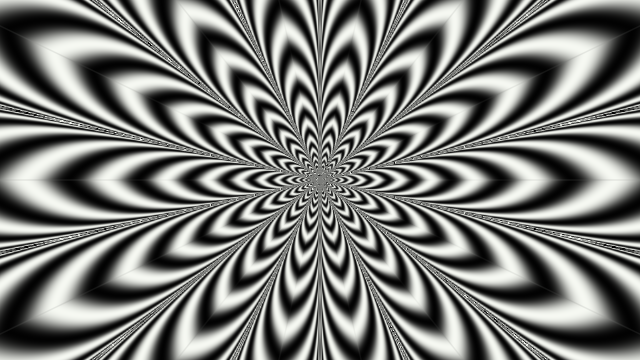
Give the GLSL for this background, as a WebGL 2 fragment shader.

```glsl
#version 300 es
precision highp float;
// Monochrome op-art flower: fourteen mirrored petals filled with chevron bands.
// Bands repeat in the logarithm of the radius and are swept inward toward the
// petal seams, where they gather into fine lines that fade as they get too thin.

uniform vec2 u_resolution;
out vec4 fragColor;

const float TAU = 6.2831853;
const float PETALS = 14.0;
const float BAND_RATIO = 1.38;   // radius ratio between neighbouring bands
const float TIP_RADIUS = 0.82;   // radius of one bright tip, in canvas heights
const vec3 INK = vec3(0.008);
const vec3 PAPER = vec3(0.965, 0.975, 0.95);

// Mirrored angle inside one petal: 0 on its axis, 1 on the seam.
float petalFold(vec2 p, float count) {
    float turn = atan(p.y, p.x) / TAU * count;
    return 2.0 * abs(fract(turn + 0.5) - 0.5);
}

// Outward pointing sweep that rises steeply close to the seam.
float seamSweep(float fold, float strength, float roundness) {
    return -strength * log(max(1.0 - pow(fold, roundness), 0.012));
}

// Cosine stripes that settle to mid grey once narrower than a pixel.
float softStripe(float cycles, float contrast) {
    float width = fwidth(cycles);
    float wave = cos(TAU * cycles);
    wave = mix(wave, wave * (1.5 - 0.5 * wave * wave), contrast);
    return 0.5 + 0.5 * wave * exp(-2.0 * width * width);
}

// Narrow line along the petal axis, with constant width on the canvas.
float axisLine(float fold, float radius, float halfWidth) {
    float offset = fold * radius * TAU / (2.0 * PETALS);
    return 1.0 - smoothstep(0.0, halfWidth, offset);
}

void main() {
    vec2 p = (gl_FragCoord.xy - 0.5 * u_resolution) / u_resolution.y;
    float radius = max(length(p), 0.0005);
    float fold = petalFold(p, PETALS);

    // Chevron bands
    float depth = log(radius / TIP_RADIUS) + seamSweep(fold, 0.25, 1.15);
    float tone = softStripe(depth / log(BAND_RATIO), 0.35);

    // Faint crease on each axis, stronger in the outer petals
    float crease = axisLine(fold, radius, 0.004) * smoothstep(0.15, 0.7, radius);
    tone = mix(tone, 0.5, 0.15 * crease);

    fragColor = vec4(mix(INK, PAPER, tone), 1.0);
}
```
